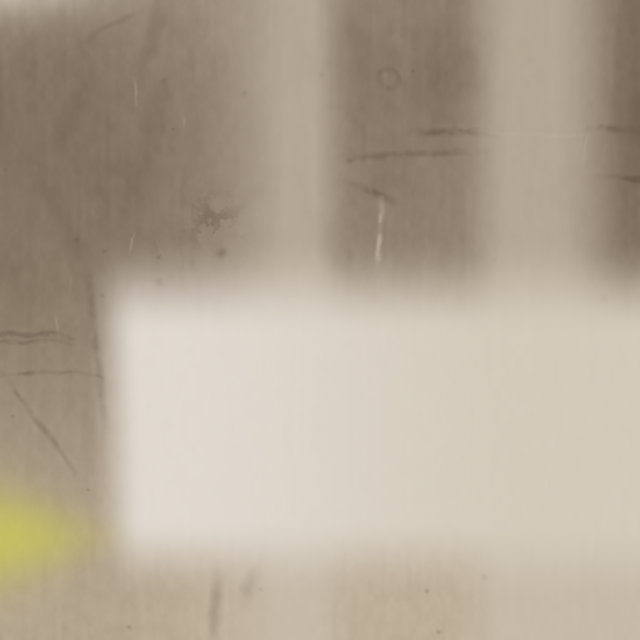
This background is drawn by a three.js fragment shader. Its source:

```glsl
// Worn, stained metal wall with soft vertical light bands, a large pale
// blurred panel and a yellow glow at the left. Layers of smoothstep masks
// are mixed, then aged with value noise, strokes and scattered scratches.
varying vec2 vUv;

const vec3 WALL_DARK = vec3(0.510, 0.450, 0.383);
const vec3 WALL_LOW = vec3(0.700, 0.640, 0.555);
const vec3 BAND_HIGH = vec3(0.705, 0.652, 0.580);
const vec3 BAND_LOW = vec3(0.775, 0.730, 0.660);
const vec3 PANEL_LEFT = vec3(0.880, 0.850, 0.812);
const vec3 PANEL_RIGHT = vec3(0.828, 0.792, 0.730);
const vec3 GLOW_YELLOW = vec3(0.780, 0.755, 0.370);
const vec3 CORNER_LIGHT = vec3(0.800, 0.760, 0.700);
const vec3 STAIN = vec3(0.330, 0.275, 0.220);
const vec3 SCRATCH_LIGHT = vec3(0.820, 0.770, 0.680);
const float STAIN_AMOUNT = 0.29;
const float GRAIN_AMOUNT = 0.040;
const int SCRATCH_COUNT = 44;
const int SPECK_COUNT = 30;

float hash(vec2 p) {
  vec3 q = fract(vec3(p.xyx) * 0.1031);
  q += dot(q, q.yzx + 33.33);
  return fract((q.x + q.y) * q.z);
}

float noise(vec2 p) {
  vec2 i = floor(p), f = fract(p);
  f = f * f * (3.0 - 2.0 * f);
  return mix(mix(hash(i), hash(i + vec2(1.0, 0.0)), f.x),
             mix(hash(i + vec2(0.0, 1.0)), hash(i + 1.0), f.x), f.y);
}

float fbm(vec2 p) {
  float sum = 0.0, gain = 0.5;
  for (int i = 0; i < 4; i++) {
    sum += gain * noise(p);
    p = mat2(0.8, 0.6, -0.6, 0.8) * p * 2.03 + 17.0;
    gain *= 0.5;
  }
  return sum;
}

// Soft line from a to b that fades toward both ends
float stroke(vec2 p, vec2 a, vec2 b, float width) {
  vec2 pa = p - a, ba = b - a;
  float t = clamp(dot(pa, ba) / dot(ba, ba), 0.0, 1.0);
  float taper = 0.35 + 0.65 * smoothstep(0.0, 0.3, t) * smoothstep(0.0, 0.3, 1.0 - t);
  return taper * (1.0 - smoothstep(0.0, width, length(pa - ba * t)));
}

// Soft elliptical patch
float blob(vec2 p, vec2 center, vec2 radius) {
  vec2 d = (p - center) / radius;
  return exp(-dot(d, d));
}

void main() {
  vec2 uv = vUv;
  float low = 1.0 - smoothstep(0.03, 0.74, uv.y);

  // Wall, lighter toward the floor and at the top left corner
  vec3 color = mix(WALL_DARK, WALL_LOW, low);
  color += 0.045 * smoothstep(0.12, 0.36, uv.x) * (1.0 - smoothstep(0.88, 1.0, uv.x));
  color += 0.045 * smoothstep(0.8, 1.0, uv.y) * (1.0 - smoothstep(0.3, 0.6, uv.x));
  color = mix(color, CORNER_LIGHT, 0.85 * blob(uv, vec2(0.0, 1.02), vec2(0.17, 0.045)));

  // Vertical light bands
  float bandA = smoothstep(0.29, 0.50, uv.x) * (1.0 - smoothstep(0.465, 0.565, uv.x));
  float bandB = smoothstep(0.70, 0.80, uv.x) * (1.0 - smoothstep(0.86, 0.99, uv.x) * smoothstep(0.1, 0.5, uv.y));
  float bands = clamp(1.2 * bandA + bandB, 0.0, 1.0);
  color = mix(color, mix(BAND_HIGH, BAND_LOW, low), bands);

  // Pale panel with blurred edges and a slightly leaning left side
  float lean = 0.035 * (0.55 - uv.y);
  float panel = smoothstep(0.125, 0.215, uv.x - lean);
  panel *= 1.0 - smoothstep(0.475, 0.630, uv.y);
  panel *= smoothstep(0.065, 0.190, uv.y + 0.01 * bandB);
  vec3 panelColor = mix(PANEL_LEFT, PANEL_RIGHT, smoothstep(0.25, 0.85, uv.x));
  color = mix(color, panelColor, panel);

  // Yellow glow narrowing to the right
  float spread = mix(0.075, 0.026, clamp(uv.x / 0.19, 0.0, 1.0));
  float glowY = (uv.y - 0.160) / spread;
  float glow = exp(-glowY * glowY) * (1.0 - smoothstep(0.0, 0.225, uv.x));
  color = mix(color, GLOW_YELLOW, 0.92 * glow);

  // Cloudy stains on the bare wall
  float bare = (1.0 - panel) * (1.0 - 0.8 * bands) * (1.0 - 0.8 * glow);
  vec2 p = uv + 0.014 * (vec2(fbm(uv * 24.0), fbm(uv * 24.0 + 40.0)) - 0.47);
  float cloud = smoothstep(0.45, 0.75, fbm(uv * vec2(15.0, 10.0) + 3.0));
  float stain = 0.35 * cloud * smoothstep(0.3, 0.7, uv.y);
  stain += 0.70 * blob(p, vec2(0.69, 0.87), vec2(0.06, 0.09));
  stain += 0.65 * blob(p, vec2(1.0, 0.84), vec2(0.05, 0.20));
  stain += 1.0 * blob(p, vec2(0.335, 0.65), vec2(0.045, 0.04)) * smoothstep(0.45, 0.62, fbm(uv * 60.0));
  stain += 0.5 * stroke(p, vec2(0.05, 0.75), vec2(0.14, 0.58), 0.026);
  stain += 0.5 * stroke(p, vec2(0.26, 0.90), vec2(0.20, 0.63), 0.030);
  stain += 0.4 * stroke(p, vec2(0.13, 0.86), vec2(0.08, 0.76), 0.026);
  stain += 0.6 * stroke(p, vec2(0.25, 1.00), vec2(0.225, 0.89), 0.018);
  stain += 0.5 * stroke(p, vec2(0.13, 0.935), vec2(0.22, 0.985), 0.008);
  stain += 0.7 * stroke(p, vec2(0.343, 0.115), vec2(0.335, -0.01), 0.016);
  stain += 0.8 * stroke(p, vec2(0.404, 0.12), vec2(0.385, 0.06), 0.020);
  stain += 1.3 * blob(uv, vec2(0.347, 0.605), vec2(0.007));

  // Dark scuffs, panel crease and a small ring, broken up by wear
  float wear = 0.4 + 0.9 * smoothstep(0.3, 0.65, fbm(uv * 45.0 + 9.0));
  vec2 arc = p + vec2(0.0, 1.2 * (uv.x - 0.07) * (uv.x - 0.07));
  float scuff = 0.9 * stroke(arc, vec2(-0.04, 0.484), vec2(0.125, 0.475), 0.007);
  scuff += 0.8 * stroke(arc, vec2(-0.03, 0.471), vec2(0.12, 0.467), 0.006);
  scuff += 0.9 * stroke(arc, vec2(0.0, 0.420), vec2(0.16, 0.420), 0.006);
  scuff += 0.6 * stroke(p, vec2(0.0, 0.42), vec2(0.125, 0.255), 0.007);
  scuff += 0.7 * stroke(uv, vec2(0.134, 0.60), vec2(0.165, 0.33), 0.011);
  scuff += 0.7 * stroke(p, vec2(0.53, 0.756), vec2(0.76, 0.764), 0.010);
  scuff += 0.9 * stroke(p, vec2(0.64, 0.795), vec2(0.78, 0.792), 0.009);
  scuff += 0.8 * stroke(p, vec2(0.54, 0.717), vec2(0.62, 0.683), 0.010);
  scuff += 1.0 * stroke(p, vec2(0.92, 0.80), vec2(1.04, 0.794), 0.009);
  scuff += 1.1 * stroke(p, vec2(0.93, 0.723), vec2(1.04, 0.718), 0.009);
  float ring = abs(length(p - vec2(0.608, 0.877)) - 0.014);
  scuff += 0.6 * (1.0 - smoothstep(0.0, 0.008, ring));
  color = mix(color, STAIN, STAIN_AMOUNT * clamp(stain + wear * scuff, 0.0, 1.5) * bare);

  // Scattered pale scratches and dark specks
  float pale = 0.8 * stroke(p, vec2(0.598, 0.69), vec2(0.590, 0.56), 0.007);
  pale += 0.6 * stroke(p, vec2(0.74, 0.794), vec2(0.92, 0.789), 0.005);
  for (int i = 0; i < SCRATCH_COUNT; i++) {
    float k = float(i);
    vec2 start = vec2(hash(vec2(k, 3.0)), hash(vec2(k, 9.0)));
    vec2 run = vec2(0.02 * (hash(vec2(k, 15.0)) - 0.5), 0.01 + 0.05 * hash(vec2(k, 21.0)));
    pale += 0.45 * hash(vec2(k, 27.0)) * stroke(p, start, start + run, 0.004);
  }
  color = mix(color, SCRATCH_LIGHT, 0.5 * min(wear * pale, 1.0) * (0.1 + 0.9 * bare));
  float specks = 0.0;
  for (int i = 0; i < SPECK_COUNT; i++) {
    float k = float(i);
    vec2 center = vec2(hash(vec2(k, 31.0)), hash(vec2(k, 37.0)));
    specks += blob(p, center, vec2(0.002 + 0.003 * hash(vec2(k, 41.0))));
  }
  color = mix(color, STAIN, 0.22 * min(specks, 1.0) * bare);

  // Mottled grain with faint vertical streaks, weaker on the panel
  float grain = fbm(uv * vec2(90.0, 60.0)) - 0.47;
  grain += 0.4 * (noise(uv * vec2(130.0, 9.0)) - 0.5);
  color += GRAIN_AMOUNT * grain * mix(0.2, 1.0, bare);
  gl_FragColor = vec4(color, 1.0);
}
```
